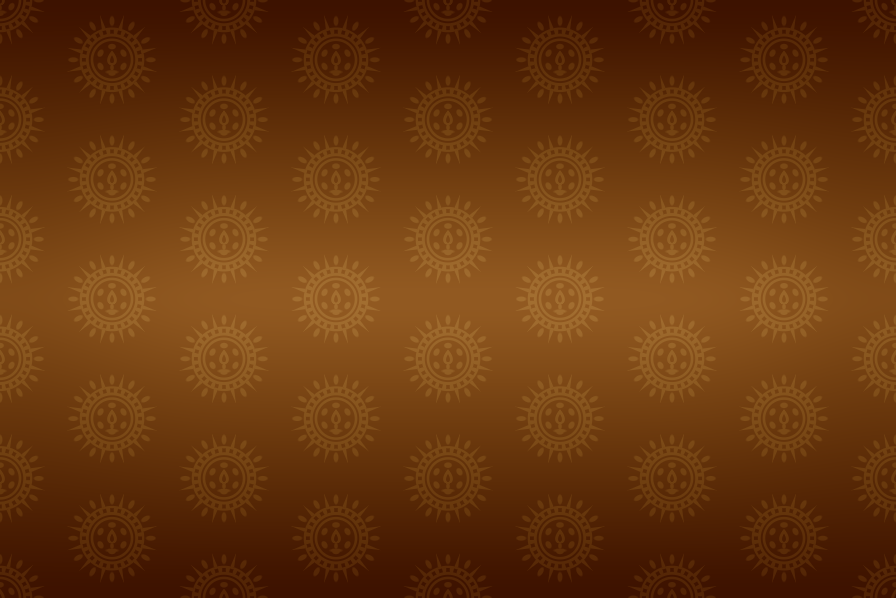
A Shadertoy shader for this pattern:

```glsl
// Sunburst lamp medallions in staggered columns over a glowing bronze gradient.

const float TAU = 6.2831853;

// Antialiased coverage of a signed distance
float fill(float d, float px) {
    return clamp(0.5 - d / px, 0.0, 1.0);
}

float ellipse(vec2 p, vec2 r) {
    return (length(p / r) - 1.0) * min(r.x, r.y);
}

float ring(float r, float middle, float halfWidth) {
    return abs(r - middle) - halfWidth;
}

// Folds the plane into n equal sectors, each centred on the x axis
vec2 sector(vec2 p, float n, float turn) {
    float a = atan(p.y, p.x + 1e-5) - turn;
    a = mod(a + 0.5 * TAU / n, TAU / n) - 0.5 * TAU / n;
    return length(p) * vec2(cos(a), sin(a));
}

// Pointed teardrop standing on y = 0
float flame(vec2 p, float width, float height) {
    float h = clamp(p.y / height, 0.0, 1.0);
    float side = abs(p.x) - 1.3 * width * sqrt(h) * (1.0 - h);
    return max(side, abs(p.y - 0.5 * height) - 0.5 * height);
}

// Medallion coverage; the beaded disc has radius 1
float medallion(vec2 p, float px) {
    float r = length(p);

    // Rim with cut-out beads, then the thin inner ring
    vec2 bead = abs(sector(p, 24.0, 0.0) - vec2(0.87, 0.0)) - vec2(0.06, 0.055);
    float rim = max(ring(r, 0.86, 0.14), -max(bead.x, bead.y));
    float d = min(rim, ring(r, 0.62, 0.04));

    // Petals alternating with tapering spikes
    d = min(d, ellipse(sector(p, 12.0, 0.0) - vec2(1.2, 0.0), vec2(0.15, 0.075)));
    vec2 spike = sector(p, 12.0, TAU / 24.0);
    float taper = abs(spike.y) - 0.14 * (1.42 - spike.x);
    d = min(d, max(taper, abs(spike.x - 1.2) - 0.22));

    // Ovals around the lamp
    d = min(d, ellipse(sector(p, 6.0, TAU / 12.0) - vec2(0.41, 0.0), vec2(0.085, 0.12)));

    // Lamp: hollow flame, stem and base
    vec2 q = p + vec2(0.0, 0.17);
    float lamp = max(flame(q, 0.3, 0.46), -flame(q - vec2(0.0, 0.06), 0.12, 0.25));
    lamp = min(lamp, ellipse(q + vec2(0.0, 0.07), vec2(0.055, 0.1)));
    lamp = min(lamp, ellipse(q + vec2(0.0, 0.21), vec2(0.19, 0.06)));
    return fill(min(d, lamp), px);
}

void mainImage(out vec4 fragColor, in vec2 fragCoord) {
    vec2 uv = fragCoord / iResolution.xy;

    // Rounded triangle wave of light, dimmer towards the sides
    float glow = 0.5 - asin(0.97 * cos(TAU * uv.y)) / 2.65;
    float side = pow(0.5 + 0.5 * cos(TAU * uv.x), 4.0);
    glow *= 1.0 - 0.2 * side;
    vec3 color = vec3(0.24, 0.07, 0.0) + vec3(0.33, 0.28, 0.13) * vec3(glow, glow, pow(glow, 1.5));

    // Two interleaved grids of 4 by 5 medallions
    vec2 repeats = vec2(4.0, 5.0);
    vec2 cell = vec2(iResolution.x / iResolution.y, 1.0) / repeats;
    vec2 a = (fract(uv * repeats + 0.5) - 0.5) * cell;
    vec2 b = (fract(uv * repeats) - 0.5) * cell;
    vec2 p = dot(a, a) < dot(b, b) ? a : b;
    float radius = 0.054;
    float shape = medallion(p / radius, 1.0 / (iResolution.y * radius));
    color += shape * mix(vec3(0.08, 0.07, 0.02), vec3(0.065, 0.08, 0.06), glow);

    fragColor = vec4(color, 1.0);
}
```
